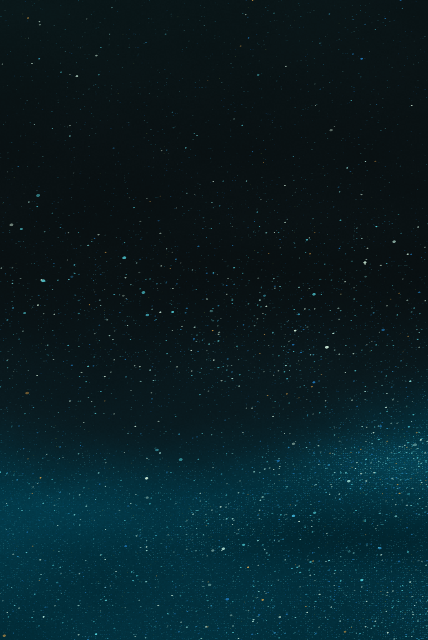
This texture is drawn by a WebGL 2 fragment shader. Its source:

```glsl
#version 300 es
precision highp float;

uniform vec2 u_resolution;
out vec4 fragColor;

const vec3 NIGHT = vec3(0.036, 0.066, 0.074);
const vec3 HIGH_HAZE = vec3(0.038, 0.094, 0.102);
const vec3 DUSK = vec3(0.036, 0.108, 0.130);
const vec3 TEAL = vec3(0.006, 0.185, 0.235);
const vec3 CYAN_STAR = vec3(0.30, 0.78, 0.82);
const vec3 BLUE_STAR = vec3(0.12, 0.46, 0.72);
const vec3 PALE_STAR = vec3(0.83, 0.95, 0.87);
const vec3 AMBER_STAR = vec3(0.92, 0.66, 0.28);

float hash(vec2 p) {
    vec3 q = fract(vec3(p.xyx) * 0.1031);
    q += dot(q, q.yzx + 33.33);
    return fract((q.x + q.y) * q.z);
}

float valueNoise(vec2 p) {
    vec2 cell = floor(p);
    vec2 f = fract(p);
    f = f * f * (3.0 - 2.0 * f);
    float low = mix(hash(cell), hash(cell + vec2(1, 0)), f.x);
    float high = mix(hash(cell + vec2(0, 1)), hash(cell + vec2(1, 1)), f.x);
    return mix(low, high, f.y);
}

float fbm(vec2 p) {
    float sum = 0.0;
    float weight = 0.5;
    for (int i = 0; i < 4; i++) {
        sum += weight * valueNoise(p);
        p = p * 2.03 + 17.1;
        weight *= 0.5;
    }
    return sum;
}

// Soft elliptical spot, 1 at the centre
float spot(vec2 p, vec2 centre, vec2 size) {
    vec2 d = (p - centre) / size;
    return exp(-dot(d, d));
}

// Upper rim of the teal glow: dips in the middle and climbs to the right
float rimHeight(float x) {
    return 0.265 - 0.12 * x + 0.20 * x * x;
}

vec3 skyColour(vec2 uv, float glow, float cloud) {
    vec3 sky = mix(NIGHT, HIGH_HAZE, smoothstep(0.72, 1.05, uv.y) * (1.0 - 0.55 * uv.x));
    sky = mix(sky, DUSK, smoothstep(0.60, 0.30, uv.y));
    sky = mix(sky, TEAL, glow);
    float valley = spot(uv, vec2(0.88, 0.16), vec2(0.40, 0.045));
    sky *= 1.0 - 0.22 * valley * glow;
    sky += vec3(0.0, 0.035, 0.045) * spot(uv, vec2(0.0, 0.19), vec2(0.45, 0.06));
    sky += vec3(0.01, 0.05, 0.06) * spot(uv, vec2(0.95, 0.28), vec2(0.22, 0.045));
    return sky * (0.88 + 0.25 * cloud);
}

vec3 starTint(float pick) {
    vec3 tint = mix(BLUE_STAR, CYAN_STAR, smoothstep(0.1, 0.4, pick));
    tint = mix(tint, PALE_STAR, smoothstep(0.5, 0.85, pick));
    return mix(tint, AMBER_STAR, step(0.965, pick));
}

// One jittered grid of slightly tilted, flattened flecks; alpha is coverage
vec4 starLayer(vec2 p, float cells, float radius, float chance, float seed, float pixel) {
    vec2 id = floor(p * cells);
    vec2 key = id + seed;
    vec2 jitter = vec2(hash(key + 11.7), hash(key + 47.3));
    vec2 d = p - (id + 0.25 + 0.5 * jitter) / cells;
    d = vec2(d.x + 0.2 * d.y, 1.4 * (d.y - 0.2 * d.x));
    float size = radius * mix(0.55, 1.15, hash(key + 83.9));
    float cover = 1.0 - smoothstep(size - 0.6 * pixel, size + 0.6 * pixel, length(d));
    float power = mix(0.3, 1.0, hash(key + 129.1));
    return vec4(starTint(hash(key + 201.5)), cover * power * step(hash(key), chance));
}

void main() {
    vec2 uv = gl_FragCoord.xy / u_resolution;
    vec2 p = gl_FragCoord.xy / u_resolution.y;
    float pixel = 1.0 / u_resolution.y;

    float cloud = fbm(p * vec2(6.0, 9.0));
    float rim = rimHeight(uv.x) + 0.04 * (cloud - 0.5);
    float glow = smoothstep(rim + 0.11, rim - 0.06, uv.y);
    vec3 colour = skyColour(uv, glow, cloud);

    // Where the stars gather: mid belt, right-hand crest and lower right corner
    float belt = spot(uv, vec2(0.62, 0.49), vec2(0.85, 0.14));
    float crest = spot(uv, vec2(0.96, 0.285), vec2(0.24, 0.055));
    float trail = spot(uv, vec2(0.64, 0.205 + 0.22 * (uv.x - 0.64)), vec2(0.34, 0.04));
    float corner = spot(uv, vec2(0.98, 0.04), vec2(0.30, 0.085));
    float gather = crest + 0.6 * trail + corner;
    float clump = 0.5 + cloud;

    // Fine dust, then small stars, then rare bright ones
    float dust = (0.05 + 0.12 * belt + 0.28 * glow + 0.36 * gather) * clump;
    float small = (0.012 + 0.15 * belt + 0.07 * glow + 0.32 * gather) * clump;
    float bright = 0.015 + 0.10 * belt + 0.05 * glow + 0.16 * gather;
    vec4 star = starLayer(p, 290.0, 0.0009, dust, 5.0, pixel);
    colour = mix(colour, star.rgb * vec3(0.45, 0.75, 0.85), star.a * (0.38 + 0.22 * gather));
    for (int i = 0; i < 2; i++) {
        float n = float(i);
        star = starLayer(p + 0.37 * n, 125.0 - 29.0 * n, 0.0013 + 0.0002 * n, small, 310.0 + 90.0 * n, pixel);
        colour = mix(colour, star.rgb, star.a * 0.85);
    }
    star = starLayer(p, 38.0, 0.0027, bright, 730.0, pixel);
    colour = mix(colour, star.rgb, star.a);

    // Faint grain
    colour *= 0.96 + 0.08 * hash(floor(p * 512.0) + 900.0);
    fragColor = vec4(colour, 1.0);
}
```
